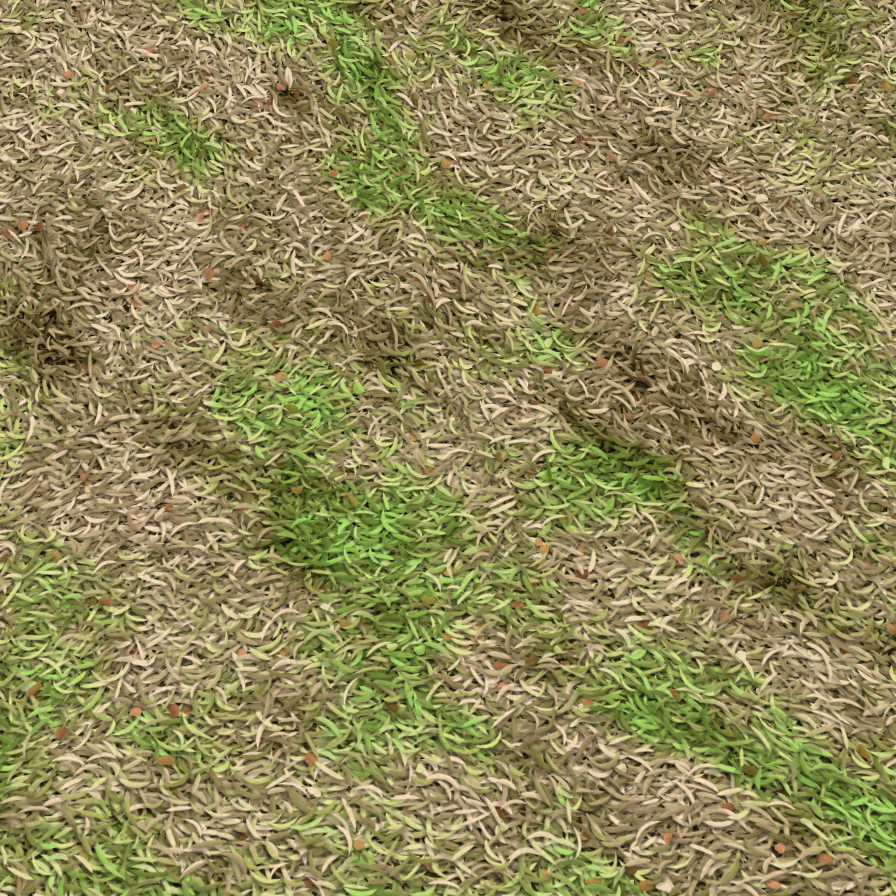
This texture is drawn by a Shadertoy shader. Its source:

```glsl
vec4 hash4(vec2 p) {
    vec4 h = fract(p.xyxy * vec4(.1031, .1030, .0973, .1099));
    h += dot(h, h.wzxy + 33.33);
    return fract((h.xxyz + h.yzzw) * h.zywx);
}

float noise(vec2 p) {
    vec2 i = floor(p), f = fract(p);
    f = f * f * (3. - 2. * f);
    return mix(mix(hash4(i).x, hash4(i + vec2(1, 0)).x, f.x),
               mix(hash4(i + vec2(0, 1)).x, hash4(i + 1.).x, f.x), f.y);
}

float fbm(vec2 p) {
    return .55 * noise(p) + .3 * noise(p * 2.1 + 17.) + .15 * noise(p * 4.3 + 41.);
}

// Tone ramp from soil through olive to bleached straw
vec3 strawRamp(float t) {
    vec3 c = mix(vec3(.13, .09, .03), vec3(.33, .29, .14), smoothstep(0., .12, t));
    c = mix(c, vec3(.47, .44, .23), smoothstep(.1, .26, t));
    c = mix(c, vec3(.58, .53, .37), smoothstep(.24, .45, t));
    c = mix(c, vec3(.74, .70, .51), smoothstep(.43, .7, t));
    return mix(c, vec3(.91, .87, .72), smoothstep(.68, .95, t));
}

void mainImage(out vec4 fragColor, in vec2 fragCoord) {
    vec2 uv = fragCoord / iResolution.y;

    // Ground plane: blades shrink gently toward the top
    float scale = 1. + .55 * uv.y;
    vec2 ground = vec2((uv.x - .5) * scale, uv.y + .275 * uv.y * uv.y) + 3.;
    float edge = max(.0014, .8 * scale / iResolution.y);

    // Broad patches, stretched along the slope falling to the right
    vec2 slope = mat2(.88, .47, -.47, .88) * ground;
    slope = vec2(dot(ground, vec2(.88, -.47)), dot(ground, vec2(.47, .88)));
    float hollow = smoothstep(.53, .8, fbm(slope * vec2(4., 10.)));
    float lush = fbm(slope * vec2(5., 8.) + 60.);
    float flow = noise(ground * 8. + 20.) - .5;
    float sun = fbm(ground * 9. + 90.) - .5;

    vec3 color = strawRamp(.03 + .12 * noise(ground * 60.));

    // Layers of curled blades, deep and dull to high and bright
    for (int layer = 0; layer < 16; layer++) {
        float height = float(layer) / 15.;
        vec2 grid = ground / .026 + hash4(vec2(layer, 7)).xy * 9.;
        vec2 cell = floor(grid);
        for (int k = 0; k < 9; k++) {
            vec2 id = cell + vec2(k % 3 - 1, k / 3 - 1);
            vec4 place = hash4(id + float(layer) * 37.);
            vec4 look = hash4(id + float(layer) * 37. + 311.);
            vec2 d = (grid - id - place.xy) * .026;

            // Bent, tapered strip; a few are short wide flakes
            float flake = step(.975, look.w);
            float angle = -.15 + (place.z + place.w - 1.) * 1.5 + flow * 1.1;
            vec2 dir = vec2(cos(angle), sin(angle));
            vec2 local = vec2(dot(d, dir), dot(d, vec2(-dir.y, dir.x)));
            float len = mix(.011, .022, look.x) * (1. - .5 * flake);
            float u = local.x / len;
            local.y -= len * (look.y - .5) * .9 * (u * u - .3);
            float width = mix(.0019, .0034, look.z) * (1. + flake) * (1. - u * u * u * u);
            float cover = smoothstep(edge, -edge, abs(local.y) - width);
            float shade = smoothstep(.004, -.001, abs(local.y + .0025) - width);

            // Blade tone and tint
            float pick = fract(look.x * 7. + place.z * 5.);
            float tone = .3 + .66 * pick + .14 * (height - .5) + .35 * sun
                       - .3 * hollow + 28. * clamp(local.y, -.003, .003);
            vec3 blade = strawRamp(tone);
            float green = smoothstep(.38, .72, lush + .35 * (look.y - .5));
            float fresh = smoothstep(.6, .8, lush + .3 * (look.z - .5));
            blade *= mix(vec3(1.04, .97, .99), vec3(.93, 1.01, .75), green);
            blade *= mix(vec3(1), vec3(.78, .97, .75), fresh);
            blade *= mix(vec3(1), vec3(.88, .68, .58), step(.985, look.w));

            color *= 1. - .2 * shade;
            color = mix(color, blade, cover);
        }
    }

    // Fine grain
    color *= .96 + .08 * noise(ground * 260.);
    fragColor = vec4(clamp(color, 0., 1.), 1.);
}
```
